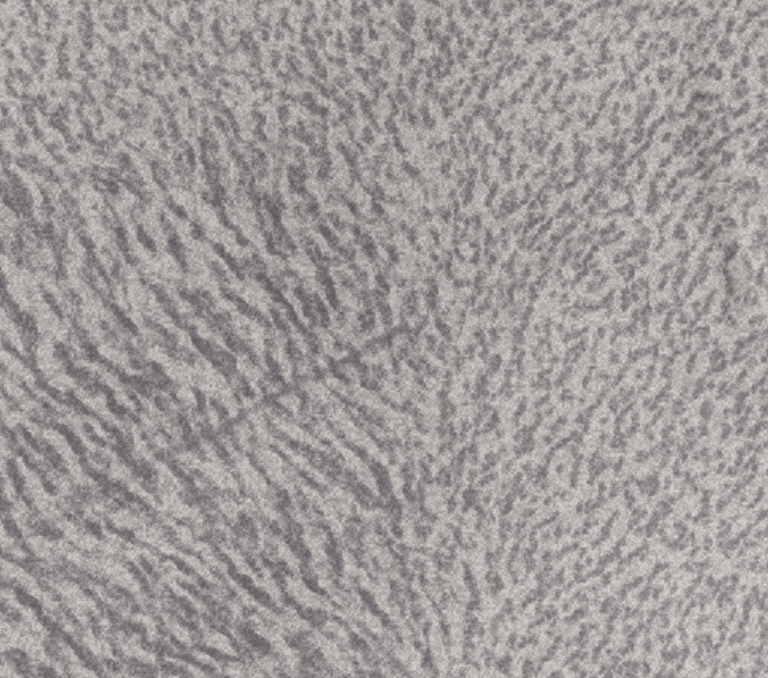
Write a Shadertoy shader that draws this texture.

```glsl
// Worn grey hide-like cloth: soft dark pores that stretch into streaks, with creases and a fine weave.

const vec3 CLOTH = vec3(0.716, 0.695, 0.683);
const vec3 INK = vec3(0.420, 0.408, 0.425);
const float PORE_CELL = 0.0182;      // spacing of the small round pores
const float STREAK_CELL = 0.0225;    // spacing of the broken streaks
const float PORE_STRETCH = 0.45;     // smear lengths, in cells
const float STREAK_STRETCH = 1.25;
const float INK_START = -0.45;       // pore threshold and softness
const float INK_SOFTNESS = 2.45;
const float PORE_DEPTH = 0.72;       // darkness of pores and of streaks
const float STREAK_DEPTH = 0.90;
const float GRAIN_FREQ = 225.0;
const float GRAIN_DEPTH = 0.245;
const float WEAVE_FREQ = 800.0;
const float WEAVE_DEPTH = 0.018;

// Creases as start and end points; the first two form the main one
const int CREASES = 9;
const vec4 CREASE[CREASES] = vec4[](
    vec4(0.20, 0.30, 0.34, 0.38), vec4(0.34, 0.38, 0.60, 0.515),
    vec4(0.02, 0.40, 0.17, 0.52), vec4(0.01, 0.19, 0.20, 0.30),
    vec4(0.47, 0.17, 0.64, 0.29), vec4(0.08, 0.04, 0.25, 0.16),
    vec4(0.17, 0.53, 0.27, 0.36), vec4(0.42, 0.81, 0.40, 0.68),
    vec4(0.29, 0.87, 0.40, 0.98));

vec2 hash2(vec2 c) {
    vec3 h = fract(c.xyx * vec3(0.1031, 0.1030, 0.0973));
    h += dot(h, h.yzx + 33.33);
    return fract((h.xx + h.yz) * h.zy);
}

float valueNoise(vec2 p) {
    vec2 i = floor(p), f = fract(p);
    f = f * f * (3.0 - 2.0 * f);
    float low = mix(hash2(i).x, hash2(i + vec2(1, 0)).x, f.x);
    float high = mix(hash2(i + vec2(0, 1)).x, hash2(i + vec2(1, 1)).x, f.x);
    return mix(low, high, f.y);
}

// Distance to the nearest scattered cell point
float cellular(vec2 p) {
    vec2 i = floor(p), f = fract(p);
    float nearest = 8.0;
    for (int y = -1; y <= 1; y++)
        for (int x = -1; x <= 1; x++) {
            vec2 cell = vec2(x, y);
            vec2 d = cell + hash2(i + cell) - f;
            nearest = min(nearest, dot(d, d));
        }
    return sqrt(nearest);
}

// Cellular noise smeared along a direction, rescaled to even contrast
float smearedPores(vec2 p, vec2 dir, float stretch) {
    float sum = 0.0, weight = 0.0, weightSq = 0.0;
    for (int i = -4; i <= 4; i++) {
        float t = float(i) * 0.45;
        float w = exp(-t * t / (stretch * stretch));
        sum += w * cellular(p + dir * t);
        weight += w;
        weightSq += w * w;
    }
    float gain = pow(weight * weight / weightSq, 0.30);
    return (0.47 - sum / weight) * gain / 0.2;
}

float layeredSines(vec2 p) {
    return (sin(p.x + 1.7 * sin(p.y * 0.8)) + sin(p.y * 1.3 - 0.6 * p.x + 2.0)
        + 0.6 * sin(2.3 * p.x + 1.9 * p.y + sin(p.x * 1.7))) / 2.6;
}

float segment(vec2 p, vec2 a, vec2 b) {
    vec2 ab = b - a;
    return length(p - a - ab * clamp(dot(p - a, ab) / dot(ab, ab), 0.0, 1.0));
}

void mainImage(out vec4 fragColor, in vec2 fragCoord) {
    vec2 p = fragCoord / iResolution.y;
    float mottle = layeredSines(p * 13.0 + 1.0);
    float grain = 0.6 * valueNoise(p * GRAIN_FREQ)
        + 0.4 * valueNoise(p.yx * GRAIN_FREQ * 1.9 + 7.0) - 0.5;

    // Flow turns from down-right on the left to up-right on the right
    float streaky = smoothstep(0.85, 0.45, p.x + 0.06 * mottle) * smoothstep(0.92, 0.66, p.y);
    float angle = mix(-0.68 - 0.5 * p.y, -2.12, smoothstep(0.45, 0.90, p.x));
    angle += 0.38 * layeredSines(p * 17.0 + 4.0);
    vec2 dir = vec2(cos(angle), sin(angle));

    // Pores and streaks
    vec2 bent = p + 0.0035 * vec2(layeredSines(p * 130.0), layeredSines(p.yx * 115.0 + 3.0));
    float pores = smearedPores(bent / PORE_CELL, dir, PORE_STRETCH);
    float streaks = smearedPores(bent / STREAK_CELL + 31.0, dir, STREAK_STRETCH);
    float depth = mix(pores, 0.85 * streaks + 0.38 * pores, streaky);
    depth += 0.12 * streaky + 0.18 * mottle - 0.5 * grain;
    float ink = smoothstep(INK_START, INK_START + INK_SOFTNESS, depth);
    ink *= mix(PORE_DEPTH, STREAK_DEPTH, streaky);

    // Wandering, broken creases with soft sides
    vec2 q = p + 0.007 * vec2(layeredSines(p * 38.0), layeredSines(p.yx * 42.0 + 5.0));
    for (int i = 0; i < CREASES; i++) {
        float strength = i < 2 ? 0.72 : 0.52;
        float width = i < 2 ? 0.014 : 0.012;
        float d = segment(q, CREASE[i].xy, CREASE[i].zw);
        float line = smoothstep(width, 0.0, d - 0.002 * depth);
        ink = max(ink, line * strength * clamp(0.85 + 0.25 * depth, 0.35, 1.1));
    }

    // Shaded fold near the right edge, sharper on its outer side
    float foldX = 1.035 + 0.055 * smoothstep(0.90, 0.50, p.y);
    float side = p.x - foldX;
    float fold = exp(-pow(side / (side > 0.0 ? 0.012 : 0.028), 2.0));
    fold *= smoothstep(0.48, 0.56, p.y) * smoothstep(1.0, 0.84, p.y);

    // Broad light, stain, then weave and grain
    vec2 stain = p - vec2(0.50, 0.75);
    float light = 0.045 * smoothstep(0.5, 1.1, p.x) * (1.0 - p.y) - 0.008 * mottle;
    light -= 0.035 * exp(-8.0 * dot(stain, stain)) + 0.075 * fold;
    float weave = sin(WEAVE_FREQ * (p.x + 0.25 * p.y)) * sin(WEAVE_FREQ * (p.y - 0.2 * p.x));
    vec3 color = mix(CLOTH, INK, ink) + light;
    color += (GRAIN_DEPTH * grain + WEAVE_DEPTH * weave) * (1.0 - 0.35 * ink);
    fragColor = vec4(clamp(color, 0.0, 1.0), 1.0);
}
```
